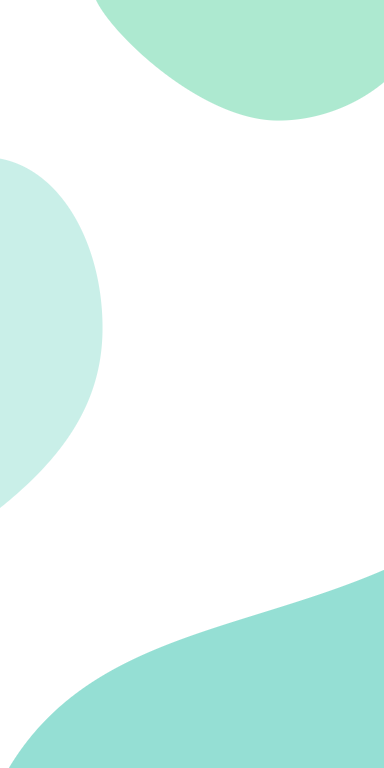
This background is drawn by a Shadertoy shader. Its source:

```glsl
vec2 bezier(vec2 a, vec2 b, vec2 c, vec2 d, float t) {
    float s = 1.0 - t;
    return s * s * s * a + 3.0 * s * t * (s * b + t * c) + t * t * t * d;
}

// Signed distance to a curve that runs left to right: positive above it.
// Past its ends the curve continues along its tangent.
float heightOver(vec2 p, vec2 a, vec2 b, vec2 c, vec2 d) {
    float t = 0.5;
    float stride = 0.25;
    for (int i = 0; i < 16; i++) {
        t += bezier(a, b, c, d, t).x < p.x ? stride : -stride;
        stride *= 0.5;
    }
    float s = 1.0 - t;
    vec2 tangent = s * s * (b - a) + 2.0 * s * t * (c - b) + t * t * (d - c);
    vec2 offset = p - bezier(a, b, c, d, t);
    return (tangent.x * offset.y - tangent.y * offset.x) / length(tangent);
}

// Lower hill
float hill(vec2 p) {
    return heightOver(p, vec2(0.023, 0.0), vec2(0.229, 0.344),
                         vec2(0.625, 0.354), vec2(1.0, 0.516));
}

// Rounded shape hanging from the top edge
float canopy(vec2 p) {
    vec2 lowest = vec2(0.724, 1.686);
    return p.x < lowest.x
        ? -heightOver(p, vec2(0.25, 2.0), vec2(0.292, 1.909), vec2(0.526, 1.686), lowest)
        : -heightOver(p, lowest, vec2(0.833, 1.686), vec2(0.932, 1.729), vec2(1.0, 1.786));
}

// Bulge from the left edge, with the axes swapped
float bulge(vec2 p) {
    vec2 q = p.yx;
    vec2 widest = vec2(1.146, 0.267);
    return q.x < widest.x
        ? heightOver(q, vec2(0.677, 0.0), vec2(0.815, 0.172), vec2(0.958, 0.267), widest)
        : heightOver(q, widest, vec2(1.362, 0.267), vec2(1.557, 0.161), vec2(1.587, 0.0));
}

void mainImage(out vec4 fragColor, in vec2 fragCoord) {
    // The canvas spans 1 across and 2 up
    vec2 p = fragCoord / iResolution.xy * vec2(1.0, 2.0);
    float pixel = 2.0 / iResolution.y;

    vec3 color = vec3(1.0);
    color = mix(color, vec3(0.68, 0.912, 0.815), clamp(0.5 - canopy(p) / pixel, 0.0, 1.0));
    color = mix(color, vec3(0.79, 0.937, 0.91), clamp(0.5 - bulge(p) / pixel, 0.0, 1.0));
    color = mix(color, vec3(0.585, 0.876, 0.83), clamp(0.5 - hill(p) / pixel, 0.0, 1.0));
    fragColor = vec4(color, 1.0);
}
```
